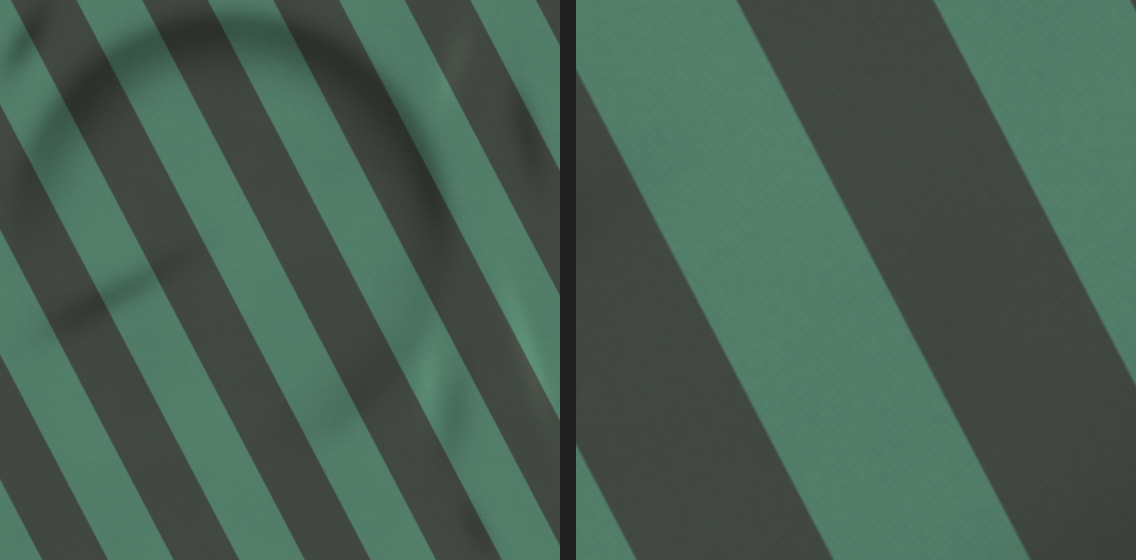
Left: the whole. Right: its middle third, enlarged.
Write a Shadertoy shader that draws this pattern.

```glsl
// Slanted green and charcoal stripes printed on softly creased cloth.
// A repeated linear ramp gives the stripes; a faded ring and Gaussian
// streaks shade the folds, with a fine weave and gradient noise on top.

vec2 hashGradient(vec2 cell) {
    vec2 h = vec2(dot(cell, vec2(127.1, 311.7)), dot(cell, vec2(269.5, 183.3)));
    return 2.0 * fract(sin(h) * 43758.5) - 1.0;
}

float gradientNoise(vec2 p) {
    vec2 i = floor(p), f = fract(p);
    vec2 u = f * f * f * (f * (f * 6.0 - 15.0) + 10.0);
    float a = dot(hashGradient(i), f);
    float b = dot(hashGradient(i + vec2(1, 0)), f - vec2(1, 0));
    float c = dot(hashGradient(i + vec2(0, 1)), f - vec2(0, 1));
    float d = dot(hashGradient(i + vec2(1, 1)), f - vec2(1, 1));
    return mix(mix(a, b, u.x), mix(c, d, u.x), u.y);
}

// Soft elongated blob: axis gives direction and half length
float streak(vec2 p, vec2 centre, vec2 axis, float width) {
    vec2 q = p - centre;
    float along = dot(q, axis) / dot(axis, axis);
    float across = dot(q, vec2(-axis.y, axis.x)) / (length(axis) * width);
    return exp(-along * along - across * across);
}

// Large arched crease, sharp outside and soft inside, fading downwards
float archFold(vec2 p) {
    vec2 q = (p - vec2(0.41, 0.577)) / vec2(1.0, 1.02);
    float radius = length(q);
    float offset = radius - 0.368;
    float across = offset / (offset < 0.0 ? 0.065 : 0.032);
    vec2 dir = q / max(radius, 0.001);
    float strength = 0.9 * smoothstep(-0.25, 0.75, dir.y)
                   + 0.3 * smoothstep(0.0, 0.6, dir.x) * smoothstep(0.4, -0.3, dir.y);
    return strength * exp(-across * across);
}

// Positive is shadow, negative is sheen
float foldShade(vec2 p) {
    float shade = archFold(p);
    shade += 0.80 * streak(p, vec2(0.046, 0.928), vec2(0.035, 0.060), 0.025);
    shade += 0.60 * streak(p, vec2(0.200, 0.470), vec2(0.120, 0.065), 0.028);
    shade += 0.45 * streak(p, vec2(0.770, 0.650), vec2(0.030, -0.100), 0.030);
    shade += 0.65 * streak(p, vec2(0.940, 0.766), vec2(0.020, -0.085), 0.025);
    shade += 0.40 * streak(p, vec2(0.815, 0.260), vec2(0.010, 0.090), 0.028);
    shade += 0.45 * streak(p, vec2(0.850, 0.060), vec2(0.022, -0.045), 0.022);
    shade -= 0.40 * streak(p, vec2(0.814, 0.890), vec2(0.020, 0.065), 0.022);
    shade -= 0.45 * streak(p, vec2(0.943, 0.360), vec2(0.040, -0.130), 0.022);
    shade -= 0.25 * streak(p, vec2(0.765, 0.320), vec2(0.004, 0.080), 0.020);
    return min(shade, 1.0);
}

void mainImage(out vec4 fragColor, in vec2 fragCoord) {
    vec2 uv = fragCoord / iResolution.xy;

    // Equal stripes leaning down to the right
    float ramp = (uv.x - 0.525 * (1.0 - uv.y) - 0.0195) / 0.2344;
    float fromDarkCentre = abs(fract(ramp + 0.25) - 0.5);
    float soft = 0.004 + 0.6 * fwidth(ramp);
    float green = smoothstep(-soft, soft, fromDarkCentre - 0.25);
    vec3 color = mix(vec3(0.255, 0.282, 0.252), vec3(0.322, 0.492, 0.412), green);

    // Creases and broad unevenness
    float mottle = gradientNoise(uv * 6.0) + 0.5 * gradientNoise(uv * 17.0);
    color *= 1.0 - 0.36 * foldShade(uv) + 0.035 * mottle;

    // Woven threads and fine grain
    vec2 thread = cos(uv * 6.28319 * 150.0);
    color *= 1.0 + 0.012 * thread.x * thread.y + 0.035 * gradientNoise(uv * 140.0);

    fragColor = vec4(color, 1.0);
}
```
